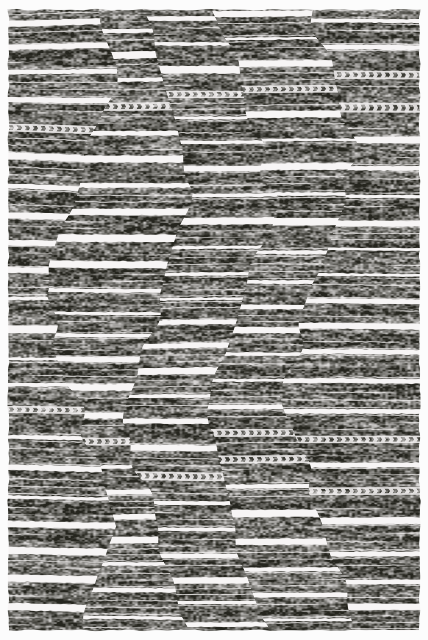
This pattern is drawn by a WebGL 2 fragment shader. Its source:

```glsl
#version 300 es
precision highp float;

uniform vec2 u_resolution;
out vec4 fragColor;

const vec3 CHARCOAL = vec3(0.12, 0.12, 0.09);
const vec3 IVORY = vec3(0.97, 0.96, 0.96);
const vec3 BACKDROP = vec3(0.99);
const int COLUMNS = 5;

float hash(vec2 p) {
    vec3 q = fract(p.xyx * 0.1031);
    q += dot(q, q.yzx + 33.33);
    return fract((q.x + q.y) * q.z);
}

float noise(vec2 p) {
    vec2 cell = floor(p);
    vec2 f = fract(p);
    f = f * f * (3.0 - 2.0 * f);
    float low = mix(hash(cell), hash(cell + vec2(1.0, 0.0)), f.x);
    float high = mix(hash(cell + vec2(0.0, 1.0)), hash(cell + 1.0), f.x);
    return mix(low, high, f.y);
}

float band(float offset, float halfWidth, float soft) {
    return 1.0 - smoothstep(halfWidth - soft, halfWidth + soft, abs(offset));
}

// Zigzag seam to the left of a column
float seam(float column, float depth) {
    float phase = hash(vec2(column, 7.0));
    float zigzag = abs(fract(depth / 0.72 + phase) - 0.5) * 4.0 - 1.0;
    float wobble = noise(vec2(depth * 22.0, column * 9.0)) - 0.5;
    return 0.125 * column + 0.055 * zigzag + 0.025 * wobble;
}

// Row of small dark arrowheads on a pale strip
float arrowRow(float x, float offset, float soft) {
    float strip = band(offset, 0.0062, soft);
    float across = abs(offset) / 0.0048;
    float along = fract(x / 0.0125 + 0.22 * across) - 0.5;
    float arrow = band(along, 0.25, soft / 0.0125) * band(across, 0.75, soft / 0.0048);
    return strip * (0.86 - 0.75 * arrow);
}

// Thick stripes and thin broken lines of one column
float columnStripes(vec2 p, float column, float fray, float soft) {
    float period = mix(0.038, 0.046, hash(vec2(column, 3.0)));
    float drift = 0.016 * noise(vec2(p.y * 9.0, column * 5.0));
    float sag = 0.006 * noise(vec2(p.x * 6.0, p.y * 4.0 + column));
    float level = p.y + drift + sag + period * hash(vec2(column, 11.0));

    float row = floor(level / period);
    float offset = level - (row + 0.5) * period;
    float chance = hash(vec2(row, column * 17.0));
    float halfWidth = mix(0.0019, 0.0058, chance);
    float mask = band(offset + fray, halfWidth, soft);

    float centre = p.y - offset;
    float ornate = max(band(centre - 0.15, 0.055, 0.001), band(centre - 0.70, 0.07, 0.001));
    float arrows = step(0.5, hash(vec2(row + 31.0, column))) * step(0.5, ornate);
    mask = mix(mask, arrowRow(p.x, offset, soft), arrows);

    float thinPeriod = period / 4.0;
    float thinRow = floor(level / thinPeriod);
    float thinOffset = level - (thinRow + 0.5) * thinPeriod;
    float patches = smoothstep(0.3, 0.7, noise(vec2(p.x * 9.0, thinRow * 3.7 + column)));
    float clear = 1.0 - arrows * band(offset, 0.0085, soft);
    float thin = band(thinOffset + fray, 0.0009, soft) * patches * clear;
    return max(mask, 0.75 * thin);
}

// Mottled yarn: fine grain, short flecks and long streaks
float yarnTone(vec2 p) {
    float grain = noise(p * vec2(230.0, 380.0));
    float fleck = noise(p * vec2(75.0, 290.0) + 41.0);
    float streak = noise(p * vec2(8.0, 170.0) + 83.0);
    float sum = 0.45 * grain + 0.32 * fleck + 0.23 * streak;
    return clamp(0.34 + 1.4 * (sum - 0.5), 0.03, 0.85);
}

void main() {
    float aspect = u_resolution.x / u_resolution.y;
    vec2 p = gl_FragCoord.xy / u_resolution.y;
    p.y = 1.0 - p.y;
    float pixel = 1.0 / u_resolution.y;
    float soft = max(0.0009, 0.6 * pixel);
    float fray = 0.0014 * (noise(p * vec2(140.0, 260.0)) - 0.5);

    // Columns overlap from left to right
    float stripes = columnStripes(p, 0.0, fray, soft);
    for (int i = 1; i < COLUMNS; i++) {
        float column = float(i);
        float edge = seam(column, p.y);
        float inside = smoothstep(edge - soft, edge + soft, p.x);
        stripes = mix(stripes, columnStripes(p, column, fray, soft), inside);
    }

    float tone = mix(yarnTone(p), 1.0, stripes);
    vec3 colour = mix(CHARCOAL, IVORY, tone);

    // Pale surround with a slightly uneven rug edge
    vec2 centre = vec2(0.5 * aspect, 0.5);
    vec2 halfSize = centre - vec2(0.0115, 0.0135);
    vec2 ragged = 0.003 * vec2(noise(p.yy * 60.0), noise(p.xx * 40.0));
    vec2 outside = abs(p - centre) - halfSize + ragged;
    float rug = 1.0 - smoothstep(-soft, soft, max(outside.x, outside.y));
    fragColor = vec4(mix(BACKDROP, colour, rug), 1.0);
}
```
